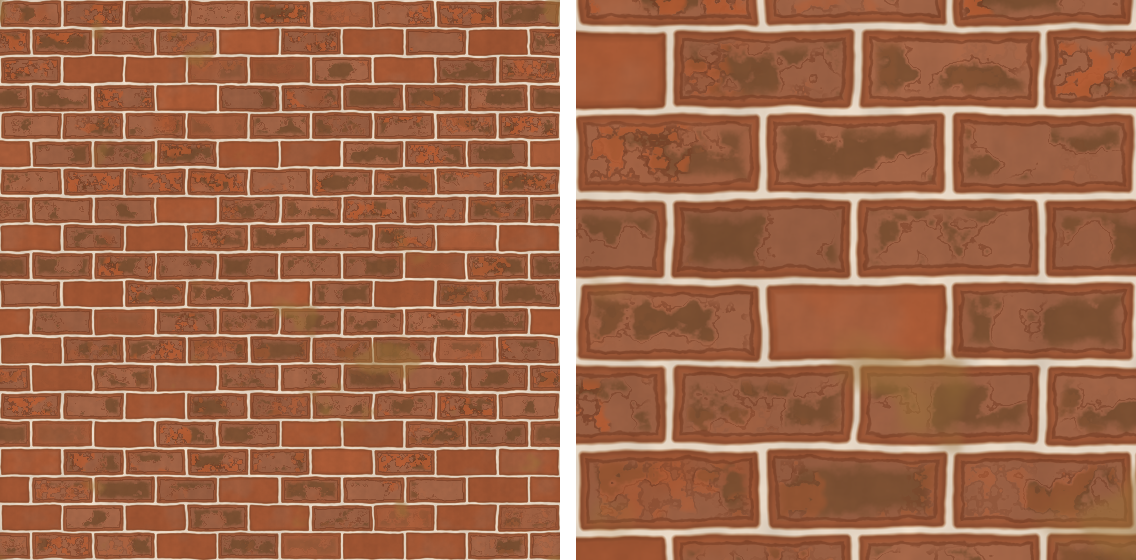
Left, the full canvas; right, a detail of the centre.
Reproduce this texture procedurally as a WebGL 2 fragment shader.

```glsl
#version 300 es
precision highp float;
// Seamless running-bond wall of weathered red bricks with pale mortar.
uniform vec2 u_resolution;
out vec4 fragColor;

const vec2 GRID = vec2(9.0, 20.0);   // bricks across, courses up
const float HALF_JOINT = 0.0027;
const vec3 CLEAN = vec3(0.63, 0.335, 0.20);
const vec3 DUSTY = vec3(0.61, 0.385, 0.275);
const vec3 STAIN = vec3(0.455, 0.295, 0.18);
const vec3 EMBER = vec3(0.70, 0.35, 0.19);
const vec3 OUTLINE = vec3(0.45, 0.23, 0.135);
const vec3 CREAM = vec3(0.90, 0.84, 0.77);
const vec3 TAN = vec3(0.70, 0.51, 0.37);
const vec3 OCHRE = vec3(0.60, 0.44, 0.22);

float hash(vec2 p) {
    return fract(sin(dot(p, vec2(127.1, 311.7))) * 43758.5);
}

// Value noise that wraps after a whole number of cells.
float noise(vec2 p, vec2 period) {
    vec2 cell = floor(p), f = fract(p);
    f = f * f * (3.0 - 2.0 * f);
    vec2 a = mod(cell, period), b = mod(cell + 1.0, period);
    return mix(mix(hash(a), hash(vec2(b.x, a.y)), f.x),
               mix(hash(vec2(a.x, b.y)), hash(b), f.x), f.y);
}

float fbm(vec2 uv, vec2 cells) {
    float sum = 0.0, amp = 0.5;
    for (int i = 0; i < 4; i++) {
        sum += amp * noise(uv * cells, cells);
        cells *= 2.0;
        amp *= 0.5;
    }
    return sum / 0.9375;
}

float roundedBox(vec2 p, vec2 halfSize, float radius) {
    vec2 q = abs(p) - halfSize + radius;
    return length(max(q, 0.0)) + min(max(q.x, q.y), 0.0) - radius;
}

// Soft line around zero.
float band(float value, float width) {
    return 1.0 - smoothstep(0.3 * width, width, abs(value));
}

// Fired clay face: dust, stained blotches, contours, ember speckle and rim.
vec3 brickFace(vec2 uv, vec2 id, float depth) {
    vec2 shift = vec2(hash(id + 3.1), hash(id + 8.7));
    float worn = smoothstep(0.2, 0.32, hash(id + 1.3));
    float amount = hash(id + 5.9);
    float heat = smoothstep(0.25, 0.8, hash(id + 12.4));
    float cloud = fbm(uv + shift.yx, vec2(16.0));
    float grain = fbm(uv + shift, vec2(120.0));
    float blotch = fbm(uv + shift, vec2(26.0)) + 0.28 * (grain - 0.5);

    // Broad tone
    float dust = worn * 0.9 + (1.0 - worn) * 0.5 * smoothstep(0.5, 0.75, cloud);
    vec3 color = mix(CLEAN, DUSTY, dust * smoothstep(0.15, 0.5, cloud + 0.1));
    color *= 0.95 + 0.1 * hash(id + 21.0);

    // Dark blotches with thin contour lines
    float level = mix(0.64, 0.43, amount);
    float inside = smoothstep(0.005, 0.014, depth + 0.012 * (grain - 0.5));
    float stain = smoothstep(level - 0.02, level + 0.05, blotch);
    color = mix(color, STAIN, 0.88 * stain * worn * inside);
    color = mix(color, OUTLINE, 0.5 * band(blotch - level + 0.04, 0.018) * worn * inside);

    // Orange speckle framed by dark grain
    float zone = smoothstep(0.46, 0.55, fbm(uv - shift, vec2(22.0))) * worn * heat;
    zone *= smoothstep(0.004, 0.008, depth);
    color = mix(color, OUTLINE, 0.65 * zone * band(grain - 0.48, 0.07));
    color = mix(color, EMBER, 0.85 * zone * smoothstep(0.51, 0.57, grain));

    // Warm rim and its irregular inner line
    float rim = 1.0 - smoothstep(0.003, 0.006, depth);
    color = mix(color, CLEAN * 0.96, 0.75 * rim);
    float inset = depth - 0.0048 - 0.004 * (grain - 0.5);
    color = mix(color, OUTLINE, 0.6 * worn * band(inset, 0.0015));
    color *= 1.0 - 0.1 * band(depth, 0.003);
    return color * (0.96 + 0.08 * grain);
}

vec3 mortar(vec2 uv, float gap) {
    float dirt = fbm(uv, vec2(60.0));
    vec3 color = mix(TAN, CREAM, smoothstep(0.0, 0.0019, gap));
    return color * (0.93 + 0.12 * dirt);
}

void main() {
    vec2 uv = gl_FragCoord.xy / u_resolution;
    float pixel = 1.0 / min(u_resolution.x, u_resolution.y);

    // Brick layout with slightly uneven edges
    vec2 warp = vec2(fbm(uv, vec2(30.0)), fbm(uv.yx + 0.37, vec2(30.0))) - 0.5;
    vec2 p = (uv + 0.005 * warp) * GRID;
    p.x += 0.5 * mod(floor(p.y) + 1.0, 2.0);
    vec2 id = mod(floor(p), GRID);
    vec2 local = (fract(p) - 0.5) / GRID;
    vec2 nudge = 0.0012 * (vec2(hash(id + 31.0), hash(id + 47.0)) - 0.5);
    float d = roundedBox(local - nudge, 0.5 / GRID - HALF_JOINT, 0.002);

    float edge = max(0.7 * pixel, 0.0006);
    vec3 color = mix(brickFace(uv, id, -d), mortar(uv, d), smoothstep(-edge, edge, d));

    // Rare ochre stains and faint vertical weather streaks
    float ochre = smoothstep(0.71, 0.82, fbm(uv + 0.19, vec2(11.0)));
    color = mix(color, OCHRE, 0.5 * ochre);
    color *= 0.96 + 0.08 * fbm(uv, vec2(64.0, 6.0));
    fragColor = vec4(color, 1.0);
}
```
